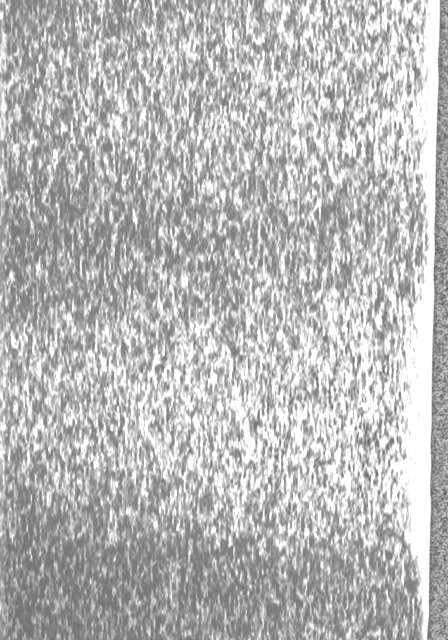
This texture is drawn by a Shadertoy shader. Its source:

```glsl
// Brushed, glittering metal sheet: short vertical streaks whose brightness and
// contrast follow two broad bands of light, ending at a slanted white rim with
// a strip of grey grit beyond it. Streaks are column noise with shifted rows.

const float GREY_DARK = 0.52;
const float GREY_LIGHT = 0.92;
const float GREY_FLOOR = 0.42;
const float GREY_GRIT = 0.62;

float hash(vec2 p) {
    vec3 q = fract(vec3(p.xyx) * 0.1031);
    q += dot(q, q.yzx + 33.33);
    return fract((q.x + q.y) * q.z);
}

// Smooth noise along one column, with its own vertical offset
float columnNoise(float column, float y, float seed) {
    float shifted = y + 17.0 * hash(vec2(column, seed));
    float cell = floor(shifted);
    float f = smoothstep(0.0, 1.0, shifted - cell);
    vec2 id = vec2(column + 31.0 * seed, cell);
    return mix(hash(id), hash(id + vec2(0.0, 1.0)), f);
}

// Noise centred on zero; frequency sets columns and rows per canvas height
float streaks(vec2 p, vec2 frequency, float seed) {
    vec2 q = p * frequency;
    float column = floor(q.x);
    float f = smoothstep(0.0, 1.0, q.x - column);
    vec2 sides = vec2(columnNoise(column, q.y, seed),
                      columnNoise(column + 1.0, q.y, seed + 0.0));
    return mix(sides.x, sides.y, f) - 0.5;
}

// Strength of the two bright bands: x is the lower one, y the upper one
vec2 lightBands(vec2 uv) {
    float lower = smoothstep(0.14, 0.36, uv.y + 0.12 * uv.x)
                * (1.0 - smoothstep(0.40, 0.64, uv.y));
    float upper = smoothstep(0.60, 0.82, uv.y)
                * (1.0 - 0.3 * smoothstep(0.88, 1.0, uv.y));
    return vec2(lower, upper);
}

// Overall light on the sheet, rising to the right and within the bands
float sheetLight(vec2 uv, vec2 bands) {
    float lift = smoothstep(0.05, 0.3, uv.y);
    float slope = mix(0.3, 0.45, lift);
    return mix(0.03, 0.15, lift) + slope * uv.x + dot(bands, vec2(0.40, 0.27));
}

// Streaked metal: sparse glints in the dark, dense strong ones in the light
float sheetGrey(vec2 p, float light) {
    vec2 leaning = p + vec2(0.004 * streaks(p, vec2(24.0, 18.0), 1.0), 0.0);
    float grain = 0.75 * streaks(leaning, vec2(270.0, 84.0), 2.0)
                + 0.45 * streaks(leaning, vec2(430.0, 190.0), 3.0)
                + 0.14 * streaks(p, vec2(90.0, 40.0), 4.0);
    grain /= 0.19;
    float skew = mix(0.32, 0.08, light);
    float glint = grain + skew * (grain * grain - 1.0);
    float grey = mix(GREY_DARK, GREY_LIGHT, light)
               + mix(0.065, 0.235, light) * glint;
    return clamp(grey, GREY_FLOOR, 1.0);
}

// Grit beside the sheet, shaded close to the rim
float gritGrey(vec2 p, float distanceFromRim) {
    float grain = streaks(p, vec2(380.0, 380.0), 5.0)
                + 0.5 * streaks(p, vec2(200.0, 200.0), 6.0);
    float shadow = exp(-distanceFromRim / 0.008);
    return GREY_GRIT - 0.17 * shadow + mix(0.36, 0.16, shadow) * grain;
}

void mainImage(out vec4 fragColor, in vec2 fragCoord) {
    vec2 uv = fragCoord / iResolution.xy;
    vec2 p = fragCoord / iResolution.y;
    float pixel = 1.0 / iResolution.x;

    // Slanted, slightly uneven right edge of the sheet
    float rim = 0.955 + 0.026 * uv.y
              + 0.004 * streaks(vec2(0.0, p.y), vec2(1.0, 30.0), 7.0);
    float inside = rim - uv.x;

    // Streaked sheet with a pale line down its left side
    vec2 bands = lightBands(uv);
    float light = clamp(sheetLight(uv, bands), 0.0, 1.0);
    float grey = sheetGrey(p, light);
    grey += 0.10 * (1.0 - smoothstep(0.004, 0.014, uv.x));

    // White glow along the rim, wider inside the bands
    float glowWidth = 0.012 + dot(bands, vec2(0.034, 0.018));
    float glow = 1.0 - smoothstep(0.2 * glowWidth, 1.8 * glowWidth, inside);
    grey = min(grey + 0.6 * glow, 1.0);

    // Grit outside, with an antialiased boundary
    float cover = smoothstep(-pixel, pixel, inside);
    grey = mix(gritGrey(p, max(-inside, 0.0)), grey, cover);

    fragColor = vec4(vec3(clamp(grey, 0.0, 1.0)), 1.0);
}
```
